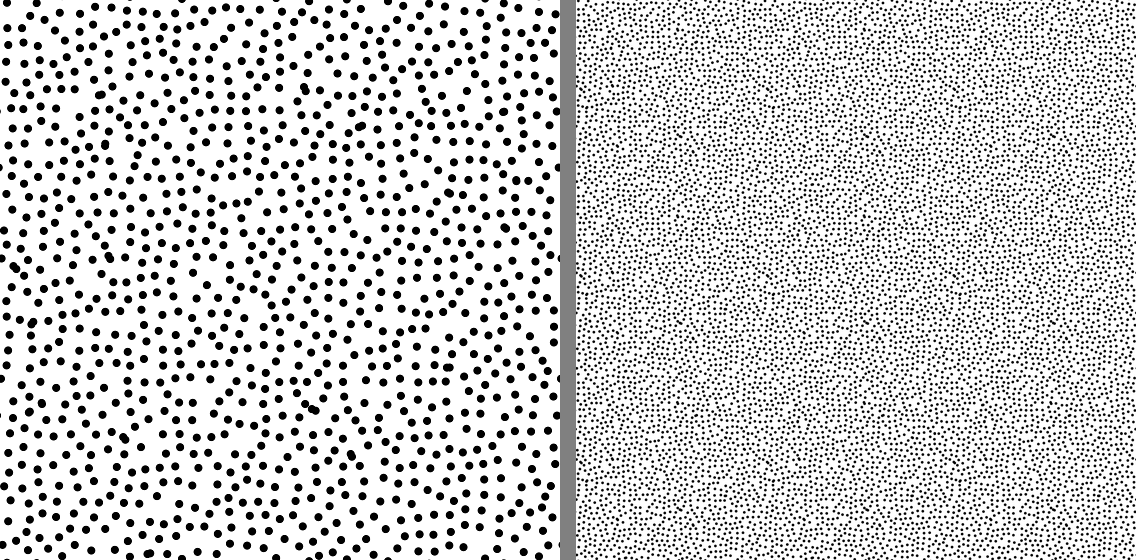
Left: one tile. Right: repeated 3 by 3.
This pattern is drawn by a Shadertoy shader. Its source:

```glsl
// Evenly scattered black dots on white, with a few overlapping pairs.
// Each cell of a wrapping grid holds one random point; two rounds of
// repulsion between neighbours spread the points before drawing discs.

const float CELLS = 33.0;          // grid cells per canvas side
const float DOT_RADIUS = 0.0072;   // in canvas units
const float EDGE_PIXELS = 0.8;     // width of the smoothed rim
const float SPACING = 1.0;         // wanted dot distance, in cells
const float PUSH = 0.45;           // strength of the repulsion
const float FIRST_LIMIT = 0.27;    // longest shift of each round, in cells
const float SECOND_LIMIT = 0.20;
const float TWIN_SHARE = 0.015;    // share of dots with a companion
const float TWIN_MIN = 0.06;       // companion distance, in cells
const float TWIN_MAX = 0.28;
const float TAU = 6.2831853;
const vec3 PAPER = vec3(1.0);
const vec3 INK = vec3(0.0);

// Two random values per cell, repeating every CELLS cells
vec2 hashCell(vec2 cell, uint seed) {
    uvec2 q = uvec2(mod(cell, CELLS)) + uvec2(seed * 131u + 17u, seed * 71u + 5u);
    q = q * 1664525u + 1013904223u;
    q.x += q.y * 1664525u;
    q.y += q.x * 1664525u;
    q ^= q >> 16u;
    q.x += q.y * 1664525u;
    q.y += q.x * 1664525u;
    q ^= q >> 16u;
    return vec2(q & 0xffffu) / 65536.0;
}

vec2 randomPoint(vec2 cell) {
    return cell + hashCell(cell, 1u);
}

vec2 limitLength(vec2 v, float limit) {
    return v * min(1.0, limit / max(length(v), 1e-4));
}

// Push away from a neighbour that is closer than SPACING
vec2 repulsion(vec2 point, vec2 neighbour) {
    vec2 away = point - neighbour;
    float dist = max(length(away), 1e-4);
    return away / dist * PUSH * max(SPACING - dist, 0.0);
}

// First round: spread the raw random points
vec2 spreadPoint(vec2 cell) {
    vec2 point = randomPoint(cell);
    vec2 shift = vec2(0.0);
    for (int y = -1; y <= 1; y++)
    for (int x = -1; x <= 1; x++) {
        if (x == 0 && y == 0) continue;
        shift += repulsion(point, randomPoint(cell + vec2(x, y)));
    }
    return point + limitLength(shift, FIRST_LIMIT);
}

// Second round: spread the already spread points
vec2 settledPoint(vec2 cell, vec2 point) {
    vec2 shift = vec2(0.0);
    for (int y = -1; y <= 1; y++)
    for (int x = -1; x <= 1; x++) {
        if (x == 0 && y == 0) continue;
        shift += repulsion(point, spreadPoint(cell + vec2(x, y)));
    }
    return point + limitLength(shift, SECOND_LIMIT);
}

// Distance to the nearest dot centre, in cells
float nearestDot(vec2 p) {
    float radius = DOT_RADIUS * CELLS;
    float reach = radius + SECOND_LIMIT + TWIN_MAX + 0.1;
    float nearest = 2.0;
    vec2 home = floor(p);
    for (int y = -1; y <= 1; y++)
    for (int x = -1; x <= 1; x++) {
        vec2 cell = home + vec2(x, y);
        vec2 point = spreadPoint(cell);
        if (distance(p, point) > reach) continue;   // too far to matter
        point = settledPoint(cell, point);
        nearest = min(nearest, distance(p, point));

        // Occasional companion that overlaps its dot
        if (hashCell(cell, 2u).x < TWIN_SHARE) {
            vec2 rnd = hashCell(cell, 3u);
            float angle = TAU * rnd.x;
            vec2 offset = vec2(cos(angle), sin(angle)) * mix(TWIN_MIN, TWIN_MAX, rnd.y);
            nearest = min(nearest, distance(p, point + offset));
        }
    }
    return nearest;
}

void mainImage(out vec4 fragColor, in vec2 fragCoord) {
    vec2 uv = fragCoord / iResolution.xy;
    float rim = nearestDot(uv * CELLS) / CELLS - DOT_RADIUS;
    float edge = EDGE_PIXELS / iResolution.y;
    float coverage = clamp(0.5 - rim / edge, 0.0, 1.0);
    fragColor = vec4(mix(PAPER, INK, coverage), 1.0);
}
```
